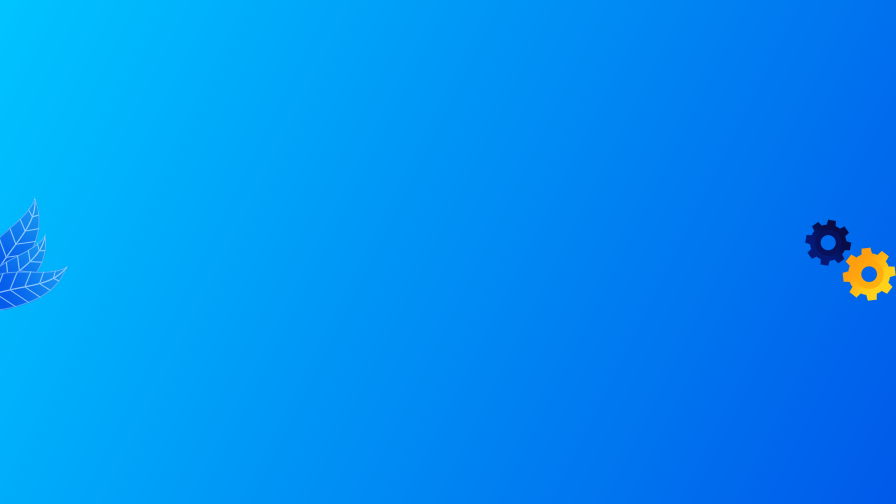
This background is drawn by a Shadertoy shader. Its source:

```glsl
// A diagonal cyan-to-blue gradient with three veined leaves at the left edge
// and two meshing gears at the right. Leaves are bent tapering profiles along
// an axis; gears are polar distance shapes. Units: canvas height = 1.

float pixelSize;

float cover(float inside) {
    return smoothstep(-0.7 * pixelSize, 0.7 * pixelSize, inside);
}

float stroke(float dist, float halfWidth) {
    return cover(halfWidth - abs(dist));
}

// Leaf from base to tip; its midrib bows to the right of the axis.
void drawLeaf(inout vec3 color, vec2 p, vec2 base, vec2 tip) {
    float size = length(tip - base);
    vec2 axis = (tip - base) / size;
    vec2 q = (p - base) / size;
    float along = dot(q, axis);
    float across = dot(q, vec2(axis.y, -axis.x));
    across -= 0.66 * along * along * along * (1.0 - along);

    float halfWidth = 0.48 * sqrt(max(along, 0.0)) * (1.0 - along);
    float inside = (halfWidth - abs(across)) * size * 0.87;
    vec3 leafColor = mix(vec3(0.02, 0.36, 0.92), vec3(0.08, 0.58, 0.95),
                         smoothstep(0.25, 0.95, along));

    // Midrib, slanted side veins and a pale rim
    float phase = (along - 0.8 * abs(across)) / 0.15;
    float sideVein = (fract(phase) - 0.5) * 0.15 * size * 0.78;
    float veins = max(stroke(across * size, 0.0012), stroke(sideVein, 0.0010));
    float rim = stroke(inside - 0.001, 0.001);
    leafColor = mix(leafColor, vec3(0.70, 0.88, 1.0), max(0.8 * veins, 0.5 * rim));
    color = mix(color, leafColor, cover(inside));
}

// Eight-toothed gear with a round hole; returns its coverage.
float gear(vec2 p, float radius, float hole, float turn) {
    float r = length(p);
    float sector = 6.2831853 / 8.0;
    float angle = atan(p.y, p.x) - turn;
    angle = (fract(angle / sector + 0.5) - 0.5) * sector;
    vec2 q = r * vec2(cos(angle), sin(angle));
    float toothHalf = 0.20 * radius - 0.16 * (q.x - 0.8 * radius);
    float tooth = min(radius - q.x, toothHalf - abs(q.y));
    float body = max(0.80 * radius - r, tooth);
    return cover(min(body, r - hole));
}

void mainImage(out vec4 fragColor, in vec2 fragCoord) {
    pixelSize = 1.0 / iResolution.y;
    vec2 p = fragCoord * pixelSize;
    float aspect = iResolution.x * pixelSize;

    // Background gradient running down to the right
    float t = (p.x + 0.5 * (1.0 - p.y)) / (aspect + 0.5);
    vec3 color = mix(vec3(0.0, 0.77, 1.0), vec3(0.0, 0.35, 0.915), t);

    // Leaves, back to front
    drawLeaf(color, p, vec2(-0.028, 0.421), vec2(0.069, 0.609));
    drawLeaf(color, p, vec2(-0.032, 0.394), vec2(0.090, 0.535));
    drawLeaf(color, p, vec2(-0.051, 0.403), vec2(0.134, 0.472));

    // Navy gear
    vec2 g = p - vec2(aspect - 0.1345, 0.5185);
    vec3 navy = mix(vec3(0.02, 0.10, 0.46), vec3(0.03, 0.05, 0.28),
                    smoothstep(-0.03, 0.03, g.x + g.y));
    navy = mix(navy, vec3(0.03, 0.07, 0.36), cover(0.026 - length(g)));
    color = mix(color, navy, gear(g, 0.0450, 0.0150, -0.17));

    // Amber gear with a deeper inner ring
    g = p - vec2(aspect - 0.0533, 0.4560);
    vec3 amber = mix(vec3(1.0, 0.62, 0.06), vec3(1.0, 0.82, 0.10),
                     smoothstep(-0.05, 0.05, g.x - g.y));
    amber = mix(amber, vec3(1.0, 0.64, 0.04), 0.7 * cover(0.029 - length(g)));
    color = mix(color, amber, gear(g, 0.0520, 0.0155, 0.12));

    fragColor = vec4(color, 1.0);
}
```
